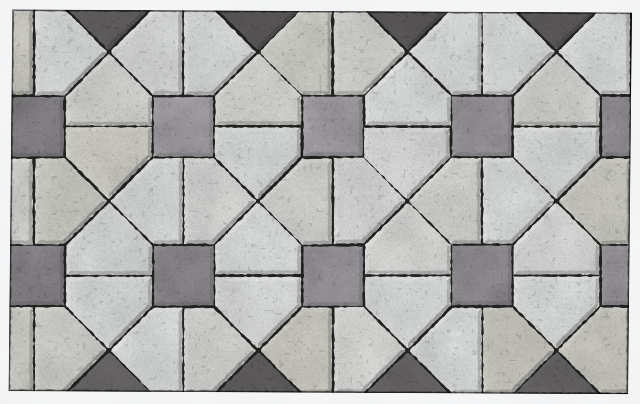
Write a WebGL 1 fragment shader that draws this pattern.

```glsl
precision highp float;
// Concrete paving: square pavers at the corners of a grid, four house-shaped
// pavers meeting at the middle of each cell, cut off by a white frame.
// Each paver is a convex shape whose nearest edge drives joint and bevel.
uniform vec2 u_resolution;

// Lengths are in grid cells
const float CELLS_HIGH = 2.706;
const vec2 FIRST_CROSSING = vec2(0.729, 0.359);
const vec2 FRAME_MIN = vec2(0.070, 0.076);
const vec2 FRAME_MAX = vec2(4.220, 2.632);
const vec2 FRAME_SKEW = vec2(-0.010, 0.005);
const float SQUARE_HALF = 0.206;
const float JOINT = 0.007;
const float BEVEL = 0.034;
const float SHIFT = 0.007;
const vec2 LIGHT_DIR = vec2(-0.707, 0.707);

const vec3 COOL = vec3(0.800, 0.808, 0.806);
const vec3 WARM = vec3(0.735, 0.727, 0.692);
const vec3 SQUARE_DARK = vec3(0.475, 0.463, 0.480);
const vec3 SQUARE_PALE = vec3(0.590, 0.575, 0.595);
const vec3 CHARCOAL = vec3(0.360, 0.350, 0.358);
const vec3 JOINT_COLOR = vec3(0.130, 0.130, 0.125);
const vec3 CRUMB_COLOR = vec3(0.86, 0.86, 0.84);
const vec3 FRAME_COLOR = vec3(0.955, 0.957, 0.960);

float hash(vec2 p) {
  vec3 h = fract(vec3(p.xyx) * 0.1031);
  h += dot(h, h.yzx + 33.33);
  return fract((h.x + h.y) * h.z);
}

float noise(vec2 p) {
  vec2 i = floor(p), f = fract(p);
  f = f * f * (3.0 - 2.0 * f);
  return mix(mix(hash(i), hash(i + vec2(1.0, 0.0)), f.x),
             mix(hash(i + vec2(0.0, 1.0)), hash(i + 1.0), f.x), f.y);
}

float fbm(vec2 p) {
  float sum = 0.0, amp = 0.5;
  for (int i = 0; i < 4; i++) {
    sum += amp * noise(p);
    p = p * 2.03 + 17.3;
    amp *= 0.5;
  }
  return sum / 0.9375;
}

// An edge is (inside distance, outward normal)
vec3 nearer(vec3 a, vec3 b) { return a.x < b.x ? a : b; }

vec3 squareEdge(vec2 r) {
  vec2 s = sign(r), d = SQUARE_HALF - abs(r);
  return nearer(vec3(d.x, s.x, 0.0), vec3(d.y, 0.0, s.y));
}

// House shape with its tip at the origin, pointing away along the axis
vec3 houseEdge(vec2 q, vec2 axis) {
  vec2 side = vec2(-axis.y, axis.x);
  float u = dot(q, axis), v = dot(q, side);
  side *= sign(v);
  v = abs(v);
  vec3 roof = vec3((u - v) * 0.7071, (side - axis) * 0.7071);
  vec3 base = vec3(0.5 - u, axis);
  vec3 wall = vec3(0.5 - SQUARE_HALF - v, side);
  return nearer(roof, nearer(base, wall));
}

void main() {
  float px = CELLS_HIGH / u_resolution.y;
  vec2 p = gl_FragCoord.xy * px;
  vec2 g = p - FIRST_CROSSING;
  vec2 cell = floor(g + 0.5), q = g - cell;
  vec2 r = fract(g) - 0.5;
  bool isSquare = max(abs(r.x), abs(r.y)) < SQUARE_HALF;
  vec2 axis = abs(q.x) > abs(q.y) ? vec2(sign(q.x), 0.0) : vec2(0.0, sign(q.y));

  // Identity, small misplacement and nearest edge of this paver
  vec2 id = 50.0 + (isSquare ? 3.0 * floor(g) + 1.5 : 3.0 * cell + axis);
  float tone = hash(id * 7.0);
  vec2 shift = SHIFT * (vec2(hash(id + 11.7), hash(id + 27.1)) - 0.5);
  vec3 edge = isSquare ? squareEdge(r + shift) : houseEdge(q + shift, axis);

  // House pavers cut by the top and bottom of the frame are charcoal
  float baseY = FIRST_CROSSING.y + cell.y + 0.5 * axis.y;
  bool isCut = axis.y != 0.0 && (baseY > FRAME_MAX.y || baseY < FRAME_MIN.y);
  vec3 color = mix(COOL, WARM, tone * tone);
  if (isSquare) color = mix(SQUARE_DARK, SQUARE_PALE, tone);
  else if (isCut) color = CHARCOAL * (0.92 + 0.16 * tone);

  // Cloudy stains, pits and grain
  float cloud = fbm(p * 5.0 + id * 3.1);
  float grain = noise(p * 85.0) + hash(floor(p * 190.0)) - 1.0;
  color *= 1.0 + (isSquare ? 0.24 : 0.13) * (cloud - 0.5) + 0.045 * grain;
  color *= 1.0 - 0.10 * smoothstep(0.80, 0.95, noise(p * 48.0 + id));

  // Bevel: shaded at the lower right, faintly lit at the upper left
  float facing = dot(edge.yz, LIGHT_DIR);
  float wobble = noise(p * 42.0) - 0.5;
  float bevel = 1.0 - smoothstep(BEVEL - 0.007, BEVEL + 0.004, edge.x + 0.006 * wobble);
  float shade = facing < 0.0 ? 0.24 * facing : 0.05 * facing;
  color *= 1.0 + bevel * shade * (isSquare || isCut ? 0.6 : 1.0);

  // Ragged joint with pale crumbs along its rim
  float crumbs = smoothstep(0.60, 0.75, noise(p * 62.0 + 9.0));
  crumbs *= 1.0 - smoothstep(0.012, 0.012 + px, edge.x);
  if (!isSquare && !isCut) color = mix(color, CRUMB_COLOR, 0.7 * crumbs);
  float gap = min(edge.x, length(q) - 0.010) + 0.008 * wobble;
  color = mix(JOINT_COLOR, color, smoothstep(JOINT - 0.6 * px, JOINT + 0.6 * px, gap));

  // White frame with a thin shadow line inside
  vec2 f = p + FRAME_SKEW * (p.yx - vec2(1.35, 2.14));
  vec2 inset = min(f - FRAME_MIN, FRAME_MAX - f);
  float inside = min(inset.x, inset.y);
  color *= 1.0 - 0.65 * (1.0 - smoothstep(0.004, 0.016, inside + 0.006 * wobble));
  vec3 frame = FRAME_COLOR + 0.02 * (fbm(p * 3.0) - 0.5);
  color = mix(frame, color, smoothstep(-0.5 * px, 0.5 * px, inside));
  gl_FragColor = vec4(color, 1.0);
}
```
